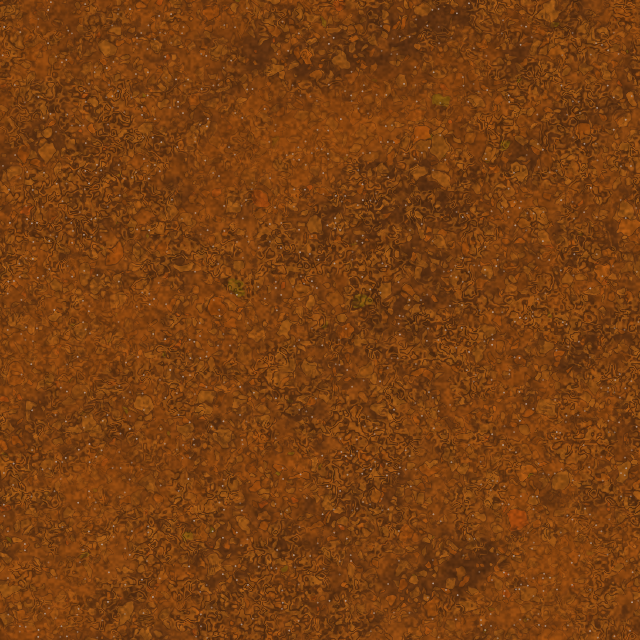
Write a WebGL 2 fragment shader that draws this texture.

```glsl
#version 300 es
precision highp float;

uniform vec2 u_resolution;
out vec4 fragColor;

const vec3 DARK_EARTH = vec3(0.33, 0.175, 0.065);
const vec3 MID_EARTH = vec3(0.52, 0.268, 0.068);
const vec3 RUST_HAZE = vec3(0.56, 0.275, 0.055);
const vec3 TAN_GRAIN = vec3(0.60, 0.335, 0.085);
const vec3 RUST_GRAIN = vec3(0.60, 0.29, 0.055);
const vec3 RED_GRAIN = vec3(0.68, 0.25, 0.05);
const vec3 OLIVE_GRAIN = vec3(0.48, 0.35, 0.05);
const vec3 PALE_SPECK = vec3(0.70, 0.60, 0.54);
const vec2 DRIFT = vec2(0.82, 0.572);    // direction of the broad streaks
const float COARSE_WARP = 0.012;
const float FINE_WARP = 0.006;
const float CURL_SCALE = 88.0;
const float CURL_BANDS = 17.0;
const float CURL_STRENGTH = 0.72;
const float GRIT_STRENGTH = 0.30;
const float SPECK_SCALE = 110.0;
const float SPECK_SHARE = 0.075;

float hash(vec2 p) {
    return fract(sin(dot(p, vec2(127.1, 311.7))) * 43758.5);
}

vec2 hash2(vec2 p) {
    return vec2(hash(p), hash(p + 47.3));
}

float noise(vec2 p) {
    vec2 cell = floor(p);
    vec2 f = fract(p);
    f = f * f * (3.0 - 2.0 * f);
    float low = mix(hash(cell), hash(cell + vec2(1, 0)), f.x);
    float high = mix(hash(cell + vec2(0, 1)), hash(cell + vec2(1, 1)), f.x);
    return mix(low, high, f.y);
}

vec2 wobble(vec2 p) {
    return vec2(noise(p), noise(p + 31.0)) - 0.5;
}

float fbm(vec2 p) {
    float sum = 0.0;
    float weight = 0.533;
    for (int i = 0; i < 4; i++) {
        sum += weight * noise(p);
        p = mat2(1.6, 1.2, -1.2, 1.6) * p + 13.7;
        weight *= 0.5;
    }
    return sum;
}

// Angular pebbles from stretched cells: x = body, y = dark rim, z = random id
vec3 grains(vec2 p, float scale, float share, float seed) {
    vec2 q = p * scale + seed;
    vec2 home = floor(q);
    float nearest = 9.0;
    float second = 9.0;
    vec2 owner = home;
    for (int y = -1; y <= 1; y++) {
        for (int x = -1; x <= 1; x++) {
            vec2 cell = home + vec2(x, y);
            vec2 d = q - cell - 0.05 - 0.9 * hash2(cell);
            float angle = 6.2832 * hash(cell + 9.1);
            vec2 axis = vec2(cos(angle), sin(angle));
            d = vec2(dot(d, axis), dot(d, vec2(-axis.y, axis.x)) * 1.4);
            float dist = mix(length(d), abs(d.x) + abs(d.y), 0.45);
            if (dist < nearest) {
                second = nearest;
                nearest = dist;
                owner = cell;
            } else {
                second = min(second, dist);
            }
        }
    }
    float radius = mix(0.30, 0.65, hash(owner + 5.7));
    float inside = min((second - nearest) * 0.55 - 0.04, radius - nearest);
    float soft = 0.0022 * scale;
    float present = step(hash(owner + 21.9), share);
    float body = smoothstep(-0.3 * soft, soft, inside);
    float rim = smoothstep(-2.0 * soft, 0.0, inside) * (1.0 - body);
    return vec3(body * present, rim * present, hash(owner + 33.3));
}

vec3 grainColor(float id) {
    vec3 color = mix(TAN_GRAIN, RUST_GRAIN, smoothstep(0.4, 0.9, id));
    color = mix(color, RED_GRAIN, 0.45 * step(0.975, id));
    color = mix(color, OLIVE_GRAIN, step(id, 0.016));
    return color * (0.90 + 0.14 * fract(id * 17.0));
}

void main() {
    vec2 p = gl_FragCoord.xy / min(u_resolution.x, u_resolution.y);
    vec2 warped = p + COARSE_WARP * wobble(p * 60.0) + FINE_WARP * wobble(p * 140.0);

    // Earth tones and broad diagonal haze
    vec2 streak = vec2(dot(p, DRIFT) * 2.4, dot(p, vec2(-DRIFT.y, DRIFT.x)) * 5.0);
    float haze = smoothstep(0.53, 0.76, fbm(streak + 4.2));
    float shade = 0.55 * fbm(streak * 2.6 + 17.0) + 0.45 * fbm(warped * 42.0);
    vec3 color = mix(DARK_EARTH, MID_EARTH, smoothstep(0.30, 0.60, shade));
    float rust = smoothstep(0.46, 0.68, fbm(p * 11.0 + 52.0));
    color = mix(color, RUST_HAZE, max(0.65 * haze, 0.45 * rust));

    // Pebbles, small to large, some half buried
    for (int i = 0; i < 3; i++) {
        float level = float(i);
        float scale = 84.0 * pow(0.62, level);
        vec3 g = grains(warped, scale, 0.52 - 0.13 * level, 11.0 + 23.0 * level);
        float strength = (0.55 + 0.45 * fract(g.z * 41.0)) * (1.0 - 0.5 * haze);
        color = mix(color, DARK_EARTH, 0.75 * strength * g.y);
        color = mix(color, grainColor(g.z), strength * g.x);
    }

    // Fine broken curls of dark and bright contour lines
    float field = noise(warped * CURL_SCALE) + 0.35 * noise(p * 190.0);
    float curl = sin(field * CURL_BANDS);
    float patches = smoothstep(0.40, 0.62, 0.5 * fbm(p * 12.0 + 8.0) + 0.5 * noise(p * 36.0));
    patches *= CURL_STRENGTH * (1.0 - 0.5 * haze);
    color = mix(color, DARK_EARTH * 0.9, patches * smoothstep(0.1, 0.9, curl));
    color = mix(color, TAN_GRAIN, 0.8 * patches * smoothstep(0.1, 0.9, -curl));

    // Grit: sharp mottling and small dark pits
    color *= 1.0 + GRIT_STRENGTH * (noise(p * 230.0) - 0.5) + 0.22 * (fbm(p * 110.0) - 0.5);
    float pits = smoothstep(0.60, 0.78, fbm(p * 78.0 + 90.0));
    color = mix(color, DARK_EARTH, 0.6 * pits * (1.0 - 0.5 * haze));

    // Tiny pale specks
    vec2 speckCell = floor(p * SPECK_SCALE);
    vec2 speckOffset = fract(p * SPECK_SCALE) - 0.25 - 0.5 * hash2(speckCell + 71.0);
    float speck = 1.0 - smoothstep(0.06, 0.25, length(speckOffset));
    speck *= step(hash(speckCell + 3.3), SPECK_SHARE);
    color = mix(color, PALE_SPECK, speck * mix(0.35, 0.95, hash(speckCell + 55.0)));

    fragColor = vec4(color, 1.0);
}
```
